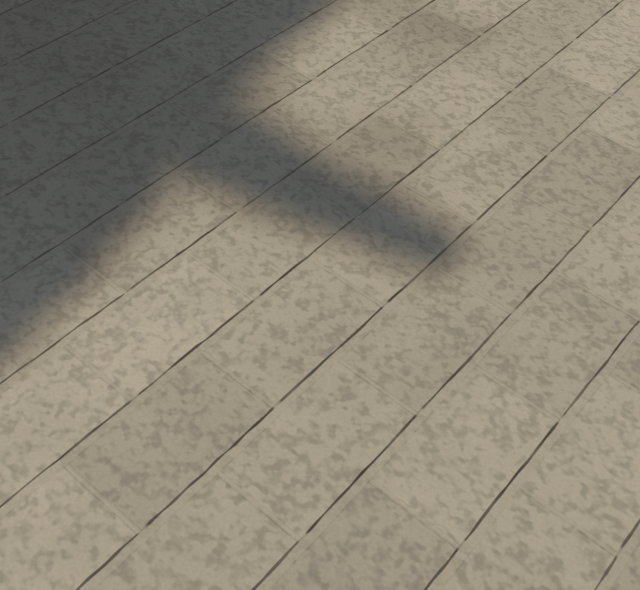
Reproduce this texture procedurally as a Shadertoy shader.

```glsl
// Sunlit stone paving in half bond, seen in perspective under a soft tree shadow.

float hash(vec2 p) {
    vec3 q = fract(vec3(p.xyx) * 0.1031);
    q += dot(q, q.yzx + 33.33);
    return fract((q.x + q.y) * q.z);
}

float noise(vec2 p) {
    vec2 i = floor(p), f = fract(p);
    f = f * f * (3.0 - 2.0 * f);
    return mix(mix(hash(i), hash(i + vec2(1, 0)), f.x),
               mix(hash(i + vec2(0, 1)), hash(i + vec2(1, 1)), f.x), f.y);
}

// Anti-aliased band of the given half width around zero
float band(float d, float halfWidth, float aa) {
    return 1.0 - smoothstep(halfWidth - aa, halfWidth + aa, abs(d));
}

// Capsule whose radius tapers from r.x to r.y
float taperedCapsule(vec2 p, vec2 a, vec2 b, vec2 r) {
    vec2 ab = b - a;
    float t = clamp(dot(p - a, ab) / dot(ab, ab), 0.0, 1.0);
    return length(p - a - ab * t) - mix(r.x, r.y, t);
}

float smoothMin(float a, float b, float k) {
    float h = max(k - abs(a - b), 0.0) / k;
    return min(a, b) - 0.25 * h * h * k;
}

// Shadow amount, with y measured down from the top
float shadowAmount(vec2 p) {
    vec2 q = p + 0.025 * (vec2(noise(p * 9.0), noise(p * 9.0 + 40.0)) - 0.5);
    float crown = dot(q - vec2(0.0, 0.65), normalize(vec2(0.65, 0.585)));
    float branch = taperedCapsule(q, vec2(0.36, 0.24), vec2(0.735, 0.41), vec2(0.10, 0.055));
    float main = 1.0 - smoothstep(-0.065, 0.045, smoothMin(crown, branch, 0.06));
    float twig = taperedCapsule(q, vec2(0.58, -0.02), vec2(0.80, 0.06), vec2(0.015));
    float leaf = taperedCapsule(q, vec2(0.56, 0.25), vec2(0.68, 0.24), vec2(0.02));
    float faint = 1.0 - smoothstep(-0.02, 0.06, min(twig, leaf));
    return max(main, 0.22 * faint);
}

void mainImage(out vec4 fragColor, in vec2 fragCoord) {
    vec2 p = fragCoord / iResolution.y;
    p.y = 1.0 - p.y;

    // Perspective: ground.x runs along the rows, ground.y counts them
    float depth = p.y + 1.219 - 0.073 * p.x;
    vec2 ground = vec2(5.44 * (0.761 * p.x - p.y + 0.3356),
                       9.94 * (0.724 * p.x + p.y - 0.650)) / depth;
    vec2 aa = fwidth(ground) * 0.7;

    // Row joints wander a little; alternate rows shift by half a slab
    float v = ground.y + 0.010 * (noise(ground * vec2(9.0, 1.0)) - 0.5);
    float row = floor(v);
    float across = v - row;
    float rowEdge = fract(v + 0.5) - 0.5;
    float along = ground.x + 0.5 * mod(row + 1.0, 2.0);
    float headEdge = fract(along + 0.5) - 0.5;
    headEdge += 0.006 * (noise(ground * vec2(3.0, 24.0)) - 0.5);
    vec2 slab = vec2(floor(along), row);

    // Softly mottled stone with fine grain and a tone for each slab
    vec2 stone = ground * vec2(1.9, 1.0);
    vec2 warp = vec2(noise(stone * 9.0), noise(stone * 9.0 + 17.0));
    float blotch = 0.6 * noise(stone * 13.0 + 1.2 * warp)
                 + 0.4 * noise(stone * 25.0 + 9.0);
    float grain = noise(stone * 46.0 + 5.0) - 0.5;
    float face = 1.0 - 0.125 * smoothstep(0.36, 0.86, blotch) + 0.04 * grain;
    face *= 0.975 + 0.085 * (hash(slab + 71.0) - 0.5);
    face *= 0.975 + 0.05 * noise(stone * 1.7);
    vec3 color = vec3(0.662, 0.624, 0.548) * face;

    // Head joints: pale worn seam with a thin dark side
    float inside = smoothstep(0.06, 0.11, across);
    float seamWear = 0.4 + 0.6 * noise(ground * vec2(4.0, 19.0));
    color *= 1.0 - 0.11 * inside * seamWear * band(headEdge + 0.015, 0.005, aa.x);
    color = mix(color, vec3(0.64, 0.60, 0.525),
                0.5 * inside * band(headEdge, 0.011, aa.x));
    color *= 1.0 - 0.07 * inside * seamWear * band(headEdge - 0.014, 0.004, aa.x);

    // Pale bevel below each row joint, with a faint lower rim
    color = mix(color, vec3(0.635, 0.597, 0.522) * (1.0 + 0.05 * grain),
                0.6 * band(across - 0.052, 0.034, aa.y));
    color *= 1.0 - 0.05 * seamWear * band(across - 0.094, 0.006, aa.y);

    // Dark row joints, broken where the slabs above them meet
    float above = ground.x + 0.5 * mod(floor(v + 0.5), 2.0);
    float gapDistance = abs(fract(above + 0.48) - 0.5);
    float unbroken = mix(0.2, 1.0, smoothstep(0.015, 0.045, gapDistance));
    float jointWear = 0.5 + 0.45 * noise(ground * vec2(7.0, 1.0) + 30.0);
    float jointWidth = 0.006 + 0.008 * noise(ground * vec2(13.0, 1.0));
    float shadow = shadowAmount(p);
    color = mix(color, vec3(0.25, 0.225, 0.195),
                (1.0 - 0.35 * shadow) * unbroken * jointWear
                * band(rowEdge, jointWidth, aa.y));

    // Cool shadow with a slightly warm penumbra
    color *= mix(vec3(1.0), vec3(0.545, 0.588, 0.655), shadow);
    color *= 1.0 + vec3(0.03, 0.0, -0.03) * 4.0 * shadow * (1.0 - shadow);
    color *= 1.0 - 0.13 * shadow * smoothstep(0.65, 0.0, length(p));

    fragColor = vec4(color, 1.0);
}
```
